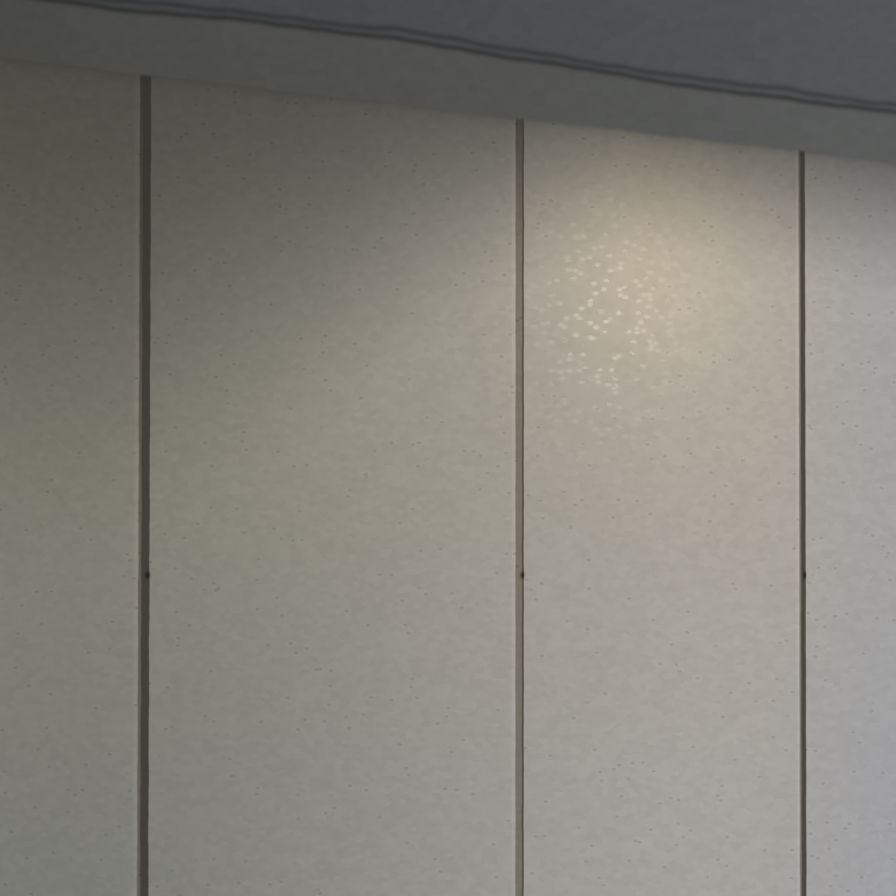
This texture is drawn by a WebGL 2 fragment shader. Its source:

```glsl
#version 300 es
precision highp float;

uniform vec2 u_resolution;
out vec4 fragColor;

// Perspective of the panel joints: joint n stands at x = (START + STEP n) / (1 + SHRINK n)
const float JOINT_START = 0.161;
const float JOINT_STEP = 0.514;
const float JOINT_SHRINK = 0.164;
const float JOINT_HALF_WIDTH = 0.0125;   // in panel widths
const float NICK_HEIGHT = 0.358;

// Sloping edges: height at the left, fall to the right
const vec2 WALL_TOP = vec2(0.935, 0.116);
const vec2 SEAM = vec2(1.007, 0.127);
const float SEAM_WIDTH = 0.0035;

const vec2 SPOT_CENTER = vec2(0.725, 0.700);
const vec2 SPOT_SIZE = vec2(0.120, 0.140);
const vec2 GLINT_CENTER = vec2(0.675, 0.640);
const vec2 GRAIN_SCALE = vec2(115.0, 165.0);
const float GRAIN_STRENGTH = 0.045;

const vec3 SHADE_LEFT = vec3(0.295, 0.290, 0.265);
const vec3 SHADE_RIGHT = vec3(0.340, 0.335, 0.320);
const vec3 LIT_LEFT = vec3(0.500, 0.490, 0.445);
const vec3 LIT_RIGHT = vec3(0.668, 0.645, 0.605);
const vec3 SPOT_GLOW = vec3(0.085, 0.065, 0.025);
const vec3 TRIM_LEFT = vec3(0.285, 0.285, 0.270);
const vec3 TRIM_RIGHT = vec3(0.350, 0.357, 0.353);
const vec3 CEILING_LEFT = vec3(0.255, 0.265, 0.265);
const vec3 CEILING_RIGHT = vec3(0.325, 0.340, 0.350);
const vec3 GROOVE_DARK = vec3(0.215, 0.205, 0.185);

vec2 hash2(vec2 p) {
    vec3 q = fract(p.xyx * vec3(0.1031, 0.1030, 0.0973));
    q += dot(q, q.yzx + 33.33);
    return fract((q.xx + q.yz) * q.zy);
}

// Cellular noise: x = distance to the nearest point, y = random value of its cell
vec2 cellular(vec2 p) {
    vec2 cell = floor(p), nearest = vec2(2.0, 0.0);
    for (int j = -1; j <= 1; j++)
        for (int i = -1; i <= 1; i++) {
            vec2 id = cell + vec2(i, j);
            float d = length(id + hash2(id) - p);
            if (d < nearest.x) nearest = vec2(d, hash2(id + 57.0).x);
        }
    return nearest;
}

float bell(vec2 p) { return exp(-dot(p, p)); }

float ripple(float x) {
    return 0.5 * sin(x * 31.0) + 0.3 * sin(x * 73.0 + 1.0) + 0.2 * sin(x * 171.0 + 2.0);
}

// Wall light: slow fade on the left, a sharp scallop with a warm spot on the right
vec3 wallLight(vec2 p, float depth) {
    float across = smoothstep(0.0, 0.85, p.x);
    float reach = mix(0.62, 0.17, smoothstep(0.0, 0.72, p.x));
    vec3 lit = mix(LIT_LEFT, LIT_RIGHT, across);
    lit += vec3(-0.022, -0.012, 0.010) * smoothstep(0.55, 0.0, p.y);
    lit += vec3(-0.025, -0.010, 0.020) * smoothstep(0.84, 1.0, p.x);
    vec3 shade = mix(SHADE_LEFT, SHADE_RIGHT, across);
    return mix(shade, lit, smoothstep(-0.08, reach, depth))
         + SPOT_GLOW * bell((p - SPOT_CENTER) / SPOT_SIZE);
}

// Fine plaster grain, dark pits and glints near the lamp
vec3 addGrain(vec3 color, vec2 p) {
    vec2 fine = cellular(p * GRAIN_SCALE);
    vec2 coarse = cellular(p * GRAIN_SCALE * 0.38 + 19.0);
    float grain = (fine.y - 0.5) * (1.0 - 0.6 * fine.x) + 0.45 * (coarse.y - 0.5) * (1.0 - coarse.x);
    float pit = step(0.965, fine.y) * smoothstep(0.45, 0.1, fine.x);
    float glint = step(0.72, fine.y) * smoothstep(0.6, 0.1, fine.x) * bell((p - GLINT_CENTER) / vec2(0.06, 0.09));
    return color * (1.0 + GRAIN_STRENGTH * grain - 0.10 * pit) + 0.10 * glint;
}

// Joints repeat evenly along the wall and shrink with distance
vec3 addJoints(vec3 color, vec2 p, float px) {
    float x = p.x - (0.005 - 0.008 * p.x) * (p.y - 0.5);
    float slope = JOINT_STEP - JOINT_SHRINK * x;
    float along = (x - JOINT_START) / slope;
    float id = floor(along + 0.5);
    float offset = along - id;
    float aa = px * (JOINT_STEP - JOINT_SHRINK * JOINT_START) / (slope * slope);
    float rough = 0.0008 * ripple(p.y * 2.0 + id);

    float groove = smoothstep(aa, -aa, abs(offset) - JOINT_HALF_WIDTH - rough);
    float slitStart = JOINT_HALF_WIDTH * (0.1 - 0.55 * cos(id * 3.14159));
    float slit = groove * smoothstep(-aa, aa, offset - slitStart - rough);
    float rim = bell(vec2((offset + JOINT_HALF_WIDTH * 1.4) / 0.006, 0.0));
    float nick = bell(vec2(offset - 0.009, (p.y - NICK_HEIGHT) * 1.5) / 0.006);

    color *= 1.0 + 0.05 * rim;
    color = mix(color, color * vec3(0.74, 0.72, 0.69), groove);
    color = mix(color, mix(GROOVE_DARK, color, 0.22), slit * 0.9);
    return color * (1.0 - 0.55 * nick);
}

void main() {
    vec2 p = gl_FragCoord.xy / u_resolution;
    float px = 1.0 / min(u_resolution.x, u_resolution.y);

    // Wall panels
    float depth = WALL_TOP.x - WALL_TOP.y * p.x + 0.0012 * ripple(p.x) - p.y;
    vec3 wall = addJoints(addGrain(wallLight(p, depth), p), p, px);
    wall *= 1.0 - 0.12 * exp(-max(depth, 0.0) / 0.006);

    // Trim and ceiling with a ragged double seam between them
    float bow = 0.006 * sin(6.28318 * (p.x - 0.12)) * smoothstep(0.0, 0.3, p.x);
    float rise = p.y - SEAM.x + SEAM.y * p.x - bow - 0.0015 * ripple(p.x);
    vec3 trim = mix(TRIM_LEFT, TRIM_RIGHT, p.x);
    vec3 ceiling = mix(CEILING_LEFT, CEILING_RIGHT, p.x);
    vec3 upper = mix(trim, ceiling, smoothstep(-px, 0.006 + px, rise));
    float gap = 0.009 + 0.002 * ripple(p.x * 0.6 + 3.0);
    float seam = bell(vec2(rise / SEAM_WIDTH, 0.0)) + 0.7 * bell(vec2((rise - gap) / SEAM_WIDTH, 0.0));
    upper *= 1.0 - 0.30 * min(seam, 1.0);
    upper *= 1.0 + 0.03 * (cellular(p * GRAIN_SCALE * 0.7).y - 0.5);

    fragColor = vec4(mix(upper, wall, smoothstep(-0.002 - px, 0.002 + px, depth)), 1.0);
}
```
